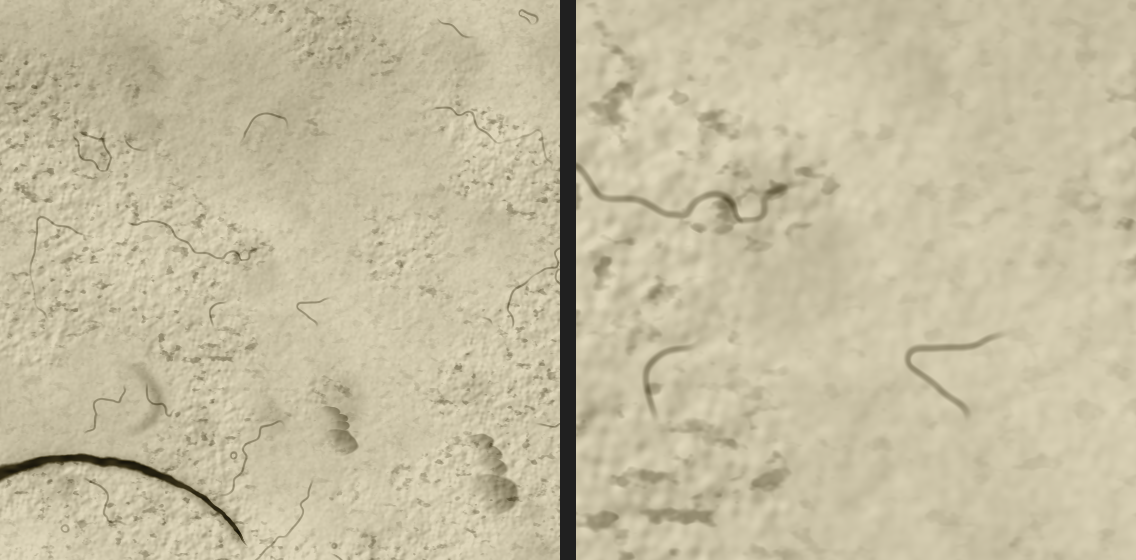
Left, the full canvas; right, a detail of the centre.
Give the GLSL for this texture, as a Shadertoy shader.

```glsl
#define BASE_TONE 0.785
#define RELIEF_GAIN 1.15
#define LIGHT_STEP 0.0035
#define LIGHT_DIR vec2(-0.77, 0.64)
#define GRAIN_FREQ 78.0
#define ROUGH_DEPTH 0.42
#define BROAD_SWING 0.19
#define CRACK_WIDTH 0.0125
#define CRACK_APEX vec2(0.14, 0.180)
#define CRACK_REACH 0.305
#define HOLLOW_CELLS 4.0

float hash(vec2 p) {
    vec3 q = fract(p.xyx * 0.1031);
    q += dot(q, q.yzx + 33.33);
    return fract((q.x + q.y) * q.z);
}

float noise(vec2 p) {
    vec2 i = floor(p), f = fract(p);
    f = f * f * (3.0 - 2.0 * f);
    vec2 e = vec2(0, 1);
    return mix(mix(hash(i), hash(i + e.yx), f.x),
               mix(hash(i + e.xy), hash(i + e.yy), f.x), f.y);
}

float fbm(vec2 p, int octaves) {
    float sum = 0.0, amp = 0.5;
    for (int i = 0; i < octaves; i++) {
        sum += amp * noise(p);
        p = mat2(1.6, 1.2, -1.2, 1.6) * p + 17.3;
        amp *= 0.5;
    }
    return sum;
}

// Sand height: gentle swells plus crumbly grains where rough
float sandHeight(vec2 p, float rough) {
    vec2 grainPos = mat2(0.94, 0.34, -0.34, 0.94) * p * GRAIN_FREQ;
    return 0.75 * fbm(p * 7.0, 5) + ROUGH_DEPTH * rough * fbm(grainPos, 2);
}

// Shade in a unit-disc hollow: crisp on the right, fading to the left
float hollow(vec2 q, float softness) {
    float inside = smoothstep(1.0, 1.0 - softness, length(q));
    return inside * smoothstep(-0.8, 0.9, dot(q, vec2(0.93, 0.36)));
}

// A heel with a row of toes above it
float footprint(vec2 q) {
    float shade = hollow(q * vec2(0.85, 1.2), 0.15);
    for (int i = 0; i < 3; i++) {
        float k = float(i);
        vec2 toe = vec2(0.05 - 0.14 * k * k, 0.95 + 0.45 * k);
        shade = max(shade, 0.9 * hollow((q - toe) * vec2(1.4, 2.8), 0.2));
    }
    return shade;
}

// Faint scattered hollows, one candidate per cell
float scatteredHollows(vec2 p) {
    vec2 cell = floor(p * HOLLOW_CELLS);
    float shade = 0.0;
    for (int y = -1; y <= 1; y++)
    for (int x = -1; x <= 1; x++) {
        vec2 id = cell + vec2(x, y);
        vec2 center = id + vec2(hash(id + 3.1), hash(id + 8.7));
        float radius = mix(0.13, 0.34, hash(id + 21.4));
        vec2 q = (p * HOLLOW_CELLS - center) / radius;
        shade = max(shade, step(0.4, hash(id + 5.9)) * hollow(q, 0.5));
    }
    return shade;
}

// Thin wandering fissures of even width along a noise contour
float contourField(vec2 p) { return fbm(p * 6.0 + 12.0, 4) - 0.46; }

float fissures(vec2 p) {
    vec2 e = vec2(0.002, 0.0);
    float c = contourField(p);
    vec2 gradient = vec2(contourField(p + e) - c, contourField(p + e.yx) - c) / e.x;
    float dist = abs(c) / max(length(gradient), 0.8);
    return smoothstep(0.0032, 0.0004, dist) * smoothstep(0.58, 0.72, noise(p * 11.0 + 31.0));
}

// x: dark core of the arched crack, y: soft shade, z: lit lower lip
vec3 archedCrack(vec2 p) {
    float dx = p.x - CRACK_APEX.x;
    float arch = CRACK_APEX.y - 1.3 * dx * dx - 40.0 * pow(dx, 6.0);
    float slope = 2.6 * dx + 240.0 * pow(dx, 5.0);
    float s = (p.y - arch) / sqrt(1.0 + slope * slope);
    s += 0.013 * (fbm(p * 28.0, 4) - 0.46);
    float taper = sqrt(max(1.0 - dx / CRACK_REACH, 0.0));
    float width = max(CRACK_WIDTH * taper * (0.5 + 0.8 * noise(p * 17.0)), 0.002);
    float present = smoothstep(CRACK_REACH, CRACK_REACH - 0.02, dx);
    float core = smoothstep(width, width * 0.4, abs(s));
    float lip = smoothstep(-0.038, -0.022, s) * smoothstep(-0.010, -0.020, s);
    return present * vec3(core, exp(-abs(s + 0.002) / 0.010), lip);
}

vec3 sandColor(float tone) {
    return tone - vec3(0.0, 0.033, 0.142) * clamp(tone / 0.25, 0.0, 1.0);
}

void mainImage(out vec4 fragColor, in vec2 fragCoord) {
    vec2 p = fragCoord / iResolution.y;
    vec2 warped = p + 0.018 * (vec2(fbm(p * 22.0, 3), fbm(p * 22.0 + 50.0, 3)) - 0.44);
    vec2 bigStep = (warped - vec2(0.875, 0.118)) / 0.049;
    vec2 smallStep = (warped - vec2(0.605, 0.210)) / 0.031;

    // Patches of crumbled crust, also around the footprints
    float patches = fbm(p * vec2(5.5, 7.0) + 3.0, 5);
    float trampled = exp(-0.25 * dot(bigStep, bigStep)) + exp(-0.2 * dot(smallStep, smallStep));
    float rough = 0.24 + 0.76 * smoothstep(0.43, 0.62, patches + 0.1 * trampled);

    // Relief lit from the upper left, shadows deeper than highlights
    float height = sandHeight(p, rough);
    float slope = height - sandHeight(p + LIGHT_STEP * LIGHT_DIR, rough);
    slope *= slope < 0.0 ? 1.25 : 0.9;
    float tone = BASE_TONE + RELIEF_GAIN * slope;
    tone += BROAD_SWING * (fbm(p * 3.5 + 2.0, 4) - 0.46) + 0.02 * (0.5 - p.y);
    tone += 0.035 * (noise(p * 190.0) - 0.5);

    // Small dark crevices among the crumbs
    float crevice = smoothstep(0.34, 0.16, fbm(p * vec2(66.0, 92.0) + 7.0, 3));
    tone -= 0.20 * crevice * rough;

    // Hollows, a low mound and footprints
    tone -= 0.07 * scatteredHollows(warped);
    vec2 mound = (warped - vec2(0.175, 0.285)) / vec2(0.105, 0.07);
    float rim = exp(-pow((length(mound) - 1.0) / 0.13, 2.0));
    tone -= 0.15 * rim * smoothstep(0.1, 1.0, mound.x);
    tone -= 0.27 * footprint(bigStep);
    tone -= 0.27 * footprint(smallStep);

    // Fissures and the main crack
    tone -= 0.22 * fissures(p);
    vec3 crack = archedCrack(p);
    tone += 0.04 * crack.z - 0.27 * crack.y;
    tone = mix(tone, 0.09 + 0.14 * noise(p * vec2(50.0, 120.0)), crack.x);

    fragColor = vec4(sandColor(clamp(tone, 0.08, 0.87)), 1.0);
}
```
